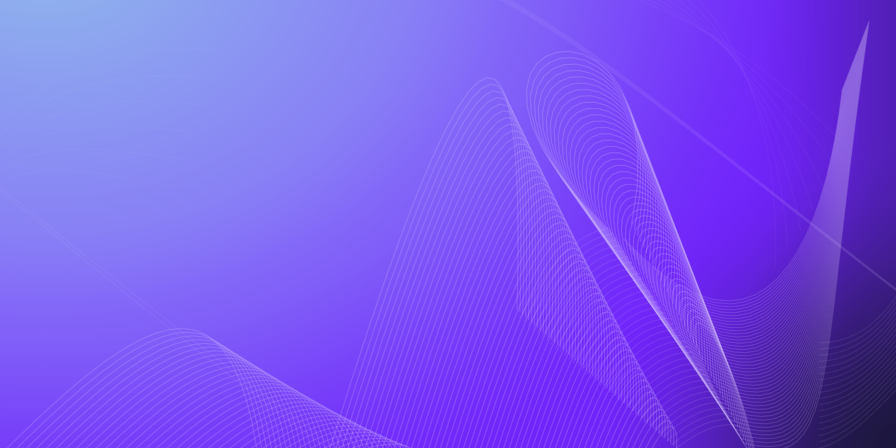
Write a WebGL 2 fragment shader that draws this background.

```glsl
#version 300 es
precision highp float;

uniform vec2 u_resolution;
out vec4 fragColor;

const int SEGMENTS = 20;
const float LINE_WIDTH = 0.002;

const vec3 SKY = vec3(0.56, 0.70, 0.93);
const vec3 INDIGO = vec3(0.525, 0.45, 0.97);
const vec3 VIOLET = vec3(0.44, 0.14, 0.98);
const vec3 NIGHT = vec3(0.10, 0.09, 0.22);
const vec3 THREAD = vec3(0.86, 0.80, 1.0);

float segmentDistance(vec2 p, vec2 a, vec2 b) {
  vec2 pa = p - a, ba = b - a;
  float h = clamp(dot(pa, ba) / max(dot(ba, ba), 1e-8), 0.0, 1.0);
  return length(pa - ba * h);
}

// Columns of the matrix are the four control points
vec2 bezierPoint(mat4x2 curve, float t) {
  float s = 1.0 - t;
  return curve * vec4(s * s * s, 3.0 * s * s * t, 3.0 * s * t * t, t * t * t);
}

float bezierDistance(vec2 p, mat4x2 curve) {
  float nearest = 1e3;
  vec2 previous = curve[0];
  for (int i = 1; i <= SEGMENTS; i++) {
    vec2 next = bezierPoint(curve, float(i) / float(SEGMENTS));
    nearest = min(nearest, segmentDistance(p, previous, next));
    previous = next;
  }
  return nearest;
}

bool insideHull(vec2 p, mat4x2 c, float margin) {
  vec2 low = min(min(c[0], c[1]), min(c[2], c[3])) - margin;
  vec2 high = max(max(c[0], c[1]), max(c[2], c[3])) + margin;
  return all(greaterThan(p, low)) && all(lessThan(p, high));
}

// Threads blended between two boundary curves
float sheet(vec2 p, mat4x2 first, mat4x2 last, int count, float pixel) {
  float radius = max(LINE_WIDTH, 1.2 * pixel);
  float total = 0.0;
  for (int i = 0; i < count; i++) {
    float t = float(i) / float(count - 1);
    mat4x2 curve = first * (1.0 - t) + last * t;
    if (insideHull(p, curve, radius)) {
      total += 1.0 - smoothstep(0.0, radius, bezierDistance(p, curve));
    }
  }
  return total * LINE_WIDTH / radius;
}

vec3 background(vec2 p) {
  float d = length((p - vec2(0.1, 1.15)) * vec2(0.8, 1.0));
  vec3 color = mix(SKY, INDIGO, clamp((d - 0.1) / 0.72, 0.0, 1.0));
  color = mix(color, VIOLET, smoothstep(0.65, 1.45, d));
  float corner = 1.0 - smoothstep(0.0, 0.75, length(p - vec2(2.05, -0.05)));
  float side = 0.4 * smoothstep(1.65, 2.1, p.x);
  return mix(color, NIGHT, 1.0 - (1.0 - corner) * (1.0 - side));
}

float threads(vec2 p, float pixel) {
  // Tall central fold
  float light = 0.27 * sheet(p,
    mat4x2(0.737, 0.0, 1.042, 0.987, 1.177, 1.091, 1.154, 0.31),
    mat4x2(1.25, -0.667, 1.42, 0.06, 1.52, 0.12, 1.51, 0.0), 56, pixel);
  // Narrow looping blade
  light += 0.28 * sheet(p,
    mat4x2(1.367, 0.479, 0.86, 0.95, 1.53, 1.08, 1.41, 0.50),
    mat4x2(1.667, 0.0, 1.44, 0.36, 1.60, 0.40, 1.693, -0.042), 44, pixel);
  // Sagging sheet that rises to a spike
  light += 0.21 * sheet(p,
    mat4x2(1.393, 0.466, 1.70, 0.14, 1.84, 0.45, 1.88, 0.80),
    mat4x2(1.667, 0.0, 1.875, -0.042, 1.823, 0.141, 1.94, 0.953), 46, pixel);
  // Low hill at the left
  light += 0.26 * sheet(p,
    mat4x2(0.0, -0.016, 0.313, 0.297, 0.508, 0.414, 0.573, 0.0),
    mat4x2(0.521, -0.224, 0.703, -0.016, 0.885, 0.05, 0.938, -0.016), 34, pixel);
  // Veil between the fold and the blade
  light += 0.14 * sheet(p,
    mat4x2(1.16, 0.29, 1.22, 0.40, 1.28, 0.48, 1.36, 0.49),
    mat4x2(1.51, 0.0, 1.55, 0.03, 1.60, 0.06, 1.65, 0.05), 36, pixel);
  // Faint ribbons across the upper right
  light += 0.14 * sheet(p,
    mat4x2(1.094, 1.013, 1.302, 0.909, 1.563, 0.688, 2.02, 0.336),
    mat4x2(1.11, 1.013, 1.31, 0.912, 1.57, 0.688, 2.02, 0.34), 3, pixel);
  light += 0.05 * sheet(p,
    mat4x2(1.40, 1.01, 1.62, 0.93, 1.77, 0.80, 1.90, 0.66),
    mat4x2(1.55, 1.01, 1.68, 0.88, 1.74, 0.65, 1.73, 0.40), 7, pixel);
  // Faint ribbons at the left
  light += 0.09 * sheet(p,
    mat4x2(0.0, 0.583, 0.20, 0.42, 0.45, 0.22, 0.75, 0.0),
    mat4x2(0.0, 0.575, 0.20, 0.41, 0.44, 0.21, 0.73, 0.0), 2, pixel);
  light += 0.05 * sheet(p,
    mat4x2(-0.02, 0.70, 0.10, 0.84, 0.25, 0.90, 0.48, 0.89),
    mat4x2(-0.02, 0.57, 0.05, 0.65, 0.20, 0.62, 0.40, 0.58), 6, pixel);
  // Arcs in the dark corner
  light += 0.11 * sheet(p,
    mat4x2(1.83, 0.235, 1.92, 0.235, 1.98, 0.30, 2.02, 0.37),
    mat4x2(1.83, 0.0, 1.90, 0.02, 1.95, 0.08, 2.02, 0.15), 18, pixel);
  return light;
}

void main() {
  vec2 p = gl_FragCoord.xy / u_resolution * vec2(2.0, 1.0);
  float coverage = 1.0 - exp(-threads(p, 1.0 / u_resolution.y));
  fragColor = vec4(mix(background(p), THREAD, coverage), 1.0);
}
```
